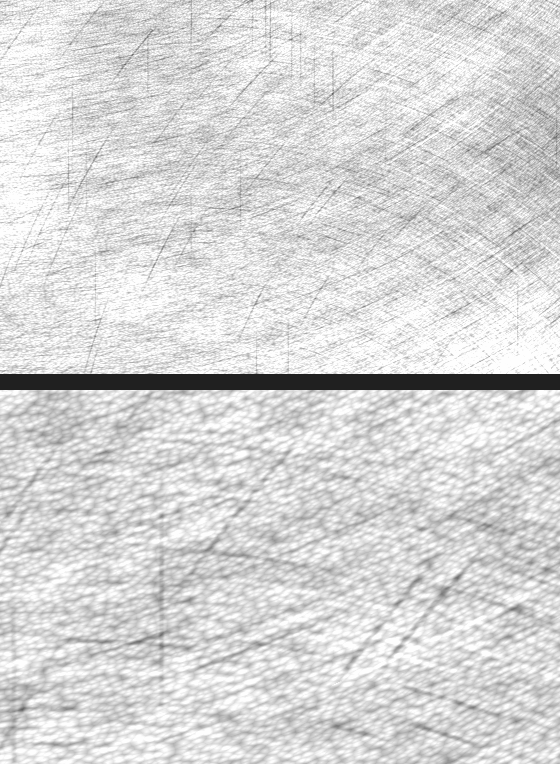
Top: the whole. Bottom: its middle third, enlarged.
Write a WebGL 1 fragment shader that draws this texture.

```glsl
precision highp float;
// Pale brushed metal: fine grain, crossing arcs of brush strokes and sparse scratches.
uniform vec2 u_resolution;

vec2 hash2(vec2 p) {
  vec3 q = fract(p.xyx * vec3(0.1031, 0.1030, 0.0973));
  q += dot(q, q.yzx + 33.33);
  return fract((q.xx + q.yz) * q.zy);
}

// Distance to the nearest cell point, centred near zero
float cellular(vec2 p) {
  vec2 cell = floor(p), f = fract(p);
  float nearest = 4.0;
  for (int y = -1; y <= 1; y++) {
    for (int x = -1; x <= 1; x++) {
      vec2 o = vec2(float(x), float(y));
      vec2 d = o + hash2(cell + o) - f;
      nearest = min(nearest, dot(d, d));
    }
  }
  return sqrt(nearest) - 0.45;
}

// Position along and across circles around a far centre
vec2 arc(vec2 p, vec2 centre) {
  vec2 d = p - centre;
  return vec2(atan(d.x, abs(d.y)) * 1.6, length(d));
}

// One tapered line in a random share of the cells
float scratch(vec2 q, float share) {
  q.x += hash2(vec2(floor(q.y), 3.0)).x * 17.0;
  vec2 cell = floor(q), f = fract(q) - 0.5;
  vec2 h = hash2(cell), k = hash2(cell + 71.0);
  float d = abs(f.y - (h.x - 0.5) * 0.4 - (h.y - 0.5) * 0.3 * f.x);
  float taper = smoothstep(0.5, 0.1, abs(f.x));
  return (1.0 - smoothstep(0.03, 0.3, d)) * taper * step(k.x, share) * (0.4 + 0.6 * k.y);
}

float blob(vec2 p, vec2 centre, vec2 size) {
  vec2 d = (p - centre) / size;
  return exp(-dot(d, d));
}

// Broad worn and shaded areas
float shading(vec2 p) {
  float worn = 0.10 * blob(p, vec2(0.0, 0.55), vec2(0.18, 0.5))
    + 0.08 * blob(p, vec2(0.35, 0.21), vec2(0.16, 0.09))
    + 0.14 * blob(p, vec2(1.40, 0.02), vec2(0.28, 0.14))
    + 0.07 * blob(p, vec2(0.78, 0.88), vec2(0.16, 0.09))
    + 0.07 * blob(p, vec2(1.15, 0.82), vec2(0.14, 0.08))
    + 0.05 * blob(p, vec2(0.85, 0.08), vec2(0.5, 0.12));
  float shaded = 0.17 * blob(p, vec2(1.52, 0.64), vec2(0.22, 0.24))
    + 0.06 * blob(p, vec2(1.22, 0.48), vec2(0.28, 0.16))
    + 0.08 * blob(p, vec2(0.36, 0.90), vec2(0.16, 0.12))
    + 0.05 * blob(p, vec2(0.62, 0.58), vec2(0.4, 0.26))
    + 0.06 * blob(p, vec2(0.08, 0.14), vec2(0.2, 0.1))
    + 0.05 * blob(p, vec2(1.2, 0.98), vec2(0.3, 0.07));
  return worn - shaded;
}

void main() {
  vec2 p = gl_FragCoord.xy / u_resolution.y;
  vec2 dome = arc(p, vec2(0.55, -0.75));
  vec2 bowl = arc(p, vec2(-0.05, 2.5));
  vec2 steep = arc(p, vec2(2.0, -0.46));
  float right = smoothstep(0.6, 1.2, p.x);
  float middle = blob(p, vec2(0.6, 0.6), vec2(0.55, 0.4));

  float grey = 0.875 + shading(p);

  // Cloudy bands of brushing
  grey -= 0.10 * cellular(bowl * vec2(4.0, 17.0));
  grey -= 0.08 * cellular(dome * vec2(3.0, 24.0) + 40.0);
  grey -= 0.09 * middle * cellular(steep * vec2(4.0, 20.0) + 90.0);

  // Fine strokes and grain
  grey -= 0.19 * cellular(bowl * vec2(20.0, 170.0));
  grey -= 0.17 * cellular(dome * vec2(18.0, 150.0) + 25.0);
  grey -= 0.30 * cellular(bowl * vec2(150.0, 250.0) + 60.0);

  // Dark scratches
  grey -= 0.16 * scratch(bowl * vec2(5.0, 100.0), 0.25);
  grey -= 0.16 * scratch(dome * vec2(5.0, 95.0) + 11.0, 0.22);
  grey -= 0.24 * scratch(steep * vec2(3.6, 80.0), 0.04 + 0.12 * middle);
  grey -= 0.18 * scratch(p.yx * vec2(3.5, 85.0), 0.025 + 0.2 * smoothstep(1.42, 1.5, p.x));

  // Bright scratches, strongest on the right
  grey += (0.05 + 0.13 * right) * scratch(bowl * vec2(3.0, 75.0) + 31.0, 0.3);
  grey += (0.07 + 0.06 * right) * scratch(dome * vec2(3.0, 80.0) + 57.0, 0.25);

  gl_FragColor = vec4(vec3(clamp(grey, 0.3, 0.995)), 1.0);
}
```
